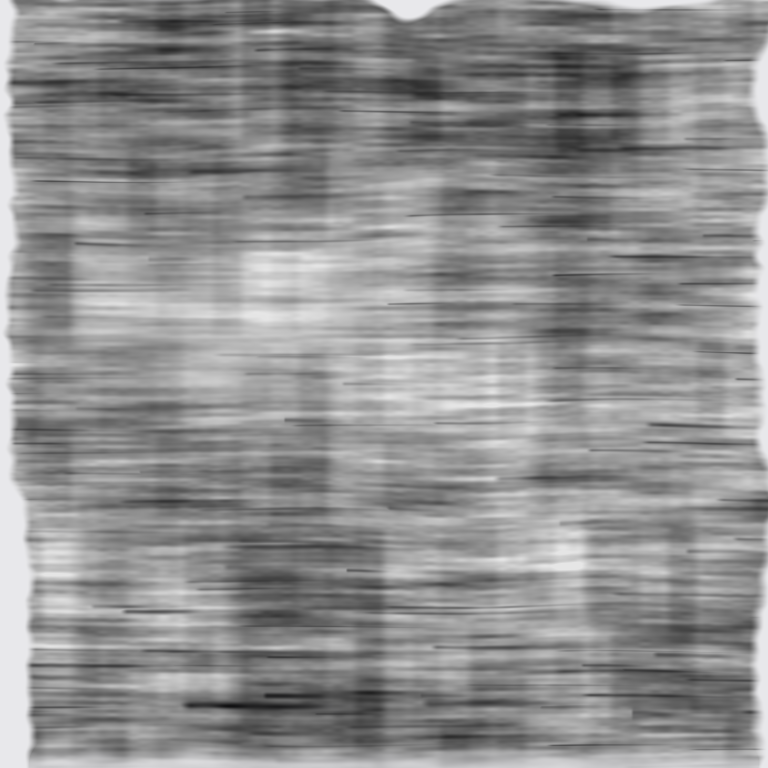
A Shadertoy shader for this texture:

```glsl
// Grey brushed surface: fine horizontal streaks over soft upright bands,
// crossed by dark tapering strokes and worn to white along the edges.
// Built from stretched value noise plus strokes scattered in grid cells.

const vec3 INK_COLOR = vec3(0.07, 0.07, 0.075);
const vec3 WORN_COLOR = vec3(0.91, 0.91, 0.92);
const float BASE_TONE = 0.575;

float hash(vec2 p) {
    vec3 q = fract(vec3(p.xyx) * 0.1031);
    q += dot(q, q.yzx + 33.33);
    return fract((q.x + q.y) * q.z);
}

// Value noise from 0 to 1; a hardness near 0.5 gives blocky cells
float valueNoise(vec2 p, float hardness) {
    vec2 cell = floor(p);
    vec2 f = smoothstep(vec2(hardness), vec2(1.0 - hardness), fract(p));
    float low = mix(hash(cell), hash(cell + vec2(1, 0)), f.x);
    float high = mix(hash(cell + vec2(0, 1)), hash(cell + vec2(1, 1)), f.x);
    return mix(low, high, f.y);
}

// Noise centred on zero, with its own frequency and seed
float grain(vec2 p, vec2 frequency, float seed) {
    return valueNoise(p * frequency + seed, 0.0) - 0.5;
}

float blocks(vec2 p, vec2 frequency, float seed) {
    return valueNoise(p * frequency + seed, 0.28) - 0.5;
}

float softSpot(vec2 p, vec2 center, vec2 radius) {
    vec2 d = (p - center) / radius;
    return exp(-dot(d, d));
}

// One layer of dark strokes: abrupt left end, fading right end
float strokes(vec2 p, float rows, float thickness, float chance, float seed) {
    vec2 grid = vec2(2.6, rows);
    vec2 home = floor(p * grid);
    float ink = 0.0;
    for (int j = -1; j <= 1; j++) {
        for (int i = -1; i <= 1; i++) {
            vec2 cell = home + vec2(i, j);
            vec2 key = cell + seed;
            vec2 start = (cell + vec2(hash(key + 3.1), hash(key + 7.7))) / grid;
            float size = mix(0.07, 0.34, hash(key + 13.3));
            vec2 d = p - start;
            d.y += d.x * 0.03 * (hash(key + 19.9) - 0.5);
            float along = d.x / size;
            float taper = smoothstep(-0.02, 0.04, along) * (1.0 - smoothstep(0.3, 1.0, along));
            float width = thickness * mix(0.6, 1.3, hash(key + 29.3));
            float body = exp(-d.y * d.y / (width * width));
            float present = step(hash(key + 41.7), chance);
            ink = max(ink, present * taper * body * mix(0.5, 1.0, hash(key + 53.1)));
        }
    }
    return ink;
}

// Worn rim: 1 outside the ragged margin, 0 inside
float rim(float depth, float margin, float softness) {
    return 1.0 - smoothstep(margin - softness, margin + softness, depth);
}

float wornEdges(vec2 p) {
    float ragged = grain(p, vec2(24.0, 60.0), 71.0) * 0.012;
    float leftMargin = 0.016 + 0.02 * (1.0 - smoothstep(0.33, 0.38, p.y)) + 0.012 * blocks(p, vec2(0.0, 7.0), 5.0);
    float topMargin = 0.036 * softSpot(p, vec2(0.53, 1.0), vec2(0.04, 0.2))
                    + 0.016 * softSpot(p, vec2(0.84, 1.0), vec2(0.08, 0.2)) - 0.006;
    float rightMargin = 0.04 * valueNoise(vec2(8.0, p.y * 9.0), 0.1) - 0.018;
    float worn = rim(p.x + ragged, leftMargin, 0.007);
    worn = max(worn, rim(1.0 - p.y + ragged, topMargin, 0.007));
    worn = max(worn, rim(1.0 - p.x + ragged, rightMargin, 0.009));
    return max(worn, 0.75 * rim(p.y + ragged, 0.016, 0.016));
}

void mainImage(out vec4 fragColor, in vec2 fragCoord) {
    vec2 uv = fragCoord / iResolution.xy;
    vec2 p = uv;
    p.y += 0.009 * grain(uv, vec2(5.0, 9.0), 2.0);

    // Broad light and dark areas
    float tone = BASE_TONE;
    tone += 0.18 * softSpot(p, vec2(0.27, 0.58), vec2(0.26, 0.13));
    tone += 0.09 * softSpot(p, vec2(0.82, 0.44), vec2(0.2, 0.12));
    tone -= 0.10 * softSpot(p, vec2(0.5, 0.86), vec2(0.55, 0.15));
    tone -= 0.09 * softSpot(p, vec2(0.5, 0.07), vec2(0.7, 0.14));
    tone += 0.17 * grain(p, vec2(5.0, 6.0), 11.0);

    // Upright bands and blocky patches
    tone += 0.15 * blocks(p, vec2(15.0, 4.5), 23.0);
    tone += 0.12 * blocks(p, vec2(27.0, 8.0), 37.0);

    // Horizontal streaks from coarse to fine
    float streaks = 0.20 * grain(p, vec2(5.0, 42.0), 101.0)
                  + 0.27 * grain(p, vec2(8.0, 95.0), 151.0)
                  + 0.23 * grain(p, vec2(14.0, 190.0), 211.0)
                  + 0.06 * grain(p, vec2(75.0, 230.0), 263.0);
    float calm = softSpot(p, vec2(0.27, 0.58), vec2(0.25, 0.13));
    tone += streaks * (1.0 - 0.45 * calm);

    // Dark strokes, heaviest near the bottom
    float heavy = 1.0 - smoothstep(0.12, 0.32, p.y);
    float ink = 0.62 * strokes(p, 34.0, 0.0026, 0.5, 17.0);
    ink = max(ink, 0.5 * strokes(p, 58.0, 0.0018, 0.5, 83.0));
    ink = max(ink, 0.95 * heavy * strokes(p, 24.0, 0.0046, 0.65, 131.0));
    ink *= (1.0 - 0.6 * calm) * (0.8 + 0.6 * grain(p, vec2(30.0, 160.0), 307.0));

    vec3 color = vec3(clamp(tone, 0.1, 0.9));
    color = mix(color, INK_COLOR, clamp(ink, 0.0, 1.0));
    color = mix(color, WORN_COLOR, wornEdges(uv));
    fragColor = vec4(color, 1.0);
}
```
